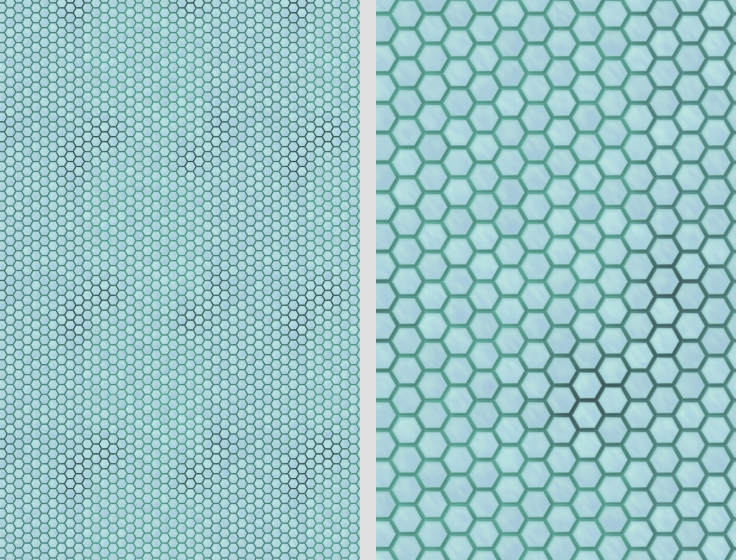
Left: the whole. Right: its middle third, enlarged.
This pattern is drawn by a WebGL 1 fragment shader. Its source:

```glsl
precision highp float;
uniform vec2 u_resolution;

#define ROWS 56.5
#define LATTICE_ORIGIN vec2(1.03, 0.3)
#define TILE_ORIGIN vec2(8.8, 15.0)
#define TILE_SIZE vec2(22.517, 16.0)
#define GROUT_HALF_WIDTH 0.07
#define SKY vec3(0.655, 0.80, 0.865)
#define MINT vec3(0.735, 0.89, 0.87)
#define AQUA vec3(0.64, 0.82, 0.83)
#define GROUT_GREEN vec3(0.35, 0.61, 0.56)
#define GROUT_GRAY vec3(0.32, 0.50, 0.50)
#define GROUT_DARK vec3(0.23, 0.32, 0.34)

float hash(vec2 p) {
  p = fract(p * vec2(0.1031, 0.1137));
  p += dot(p, p.yx + 33.33);
  return fract((p.x + p.y) * p.x * 7.31);
}

float noise(vec2 p) {
  vec2 i = floor(p);
  vec2 f = fract(p);
  f = f * f * (3.0 - 2.0 * f);
  return mix(mix(hash(i), hash(i + vec2(1.0, 0.0)), f.x),
             mix(hash(i + vec2(0.0, 1.0)), hash(i + 1.0), f.x), f.y);
}

// Offset from the nearest center of a flat-topped hexagon lattice.
vec2 hexOffset(vec2 p) {
  vec2 pitch = vec2(1.7320508, 1.0);
  vec2 a = mod(p + 0.5 * pitch, pitch) - 0.5 * pitch;
  vec2 b = mod(p, pitch) - 0.5 * pitch;
  return dot(a, a) < dot(b, b) ? a : b;
}

// Distance inward from the hexagon border.
float hexInset(vec2 offset) {
  vec2 a = abs(offset);
  return 0.5 - max(a.y, dot(a, vec2(0.8660254, 0.5)));
}

// Soft stain in wrapped tile coordinates.
float stain(vec2 tileUv, vec2 center, vec2 radius) {
  vec2 d = (fract(tileUv - center + 0.5) - 0.5) / radius;
  return exp(-dot(d, d));
}

void main() {
  // One unit is one hexagon height, measured from the top left.
  float unit = ROWS / u_resolution.y;
  vec2 p = vec2(gl_FragCoord.x, u_resolution.y - gl_FragCoord.y) * unit;
  vec2 offset = hexOffset(p - LATTICE_ORIGIN);
  vec2 tileUv = fract((p - TILE_ORIGIN) / TILE_SIZE);
  vec2 cellUv = fract((p - offset - TILE_ORIGIN) / TILE_SIZE + 0.001);
  float cellTone = hash(floor(cellUv * TILE_SIZE * 4.0 + 0.5) + 7.0);

  // Face: pale upper left, blue lower right, with brushed streaks.
  vec2 local = tileUv * TILE_SIZE;
  float streak = noise(vec2(dot(local, vec2(2.0, 2.2)),
                            dot(local, vec2(5.5, -4.5))) + 40.0);
  float slope = dot(offset, vec2(-0.75, -0.66));
  float light = 0.42 + 0.75 * slope + 0.65 * (streak - 0.5)
              + 0.25 * (cellTone - 0.5);
  vec3 face = mix(SKY, MINT, clamp(light, 0.0, 1.0));
  float inset = hexInset(offset);
  face = mix(AQUA, face, smoothstep(0.08, 0.2, inset));
  face *= 0.985 + 0.03 * cellTone;

  // Grout: alternating green and gray bands with dark stains.
  float grayBand = smoothstep(0.52, 0.56, tileUv.x)
                 * (1.0 - smoothstep(0.98, 1.0, tileUv.x));
  float wear = stain(tileUv, vec2(0.47, 0.07), vec2(0.09, 0.11))
             + stain(tileUv, vec2(0.07, 0.91), vec2(0.09, 0.12))
             + stain(tileUv, vec2(0.94, 0.08), vec2(0.07, 0.14))
             + 0.7 * stain(tileUv, vec2(0.59, 0.88), vec2(0.07, 0.13));
  wear *= 0.7 + 0.5 * noise(local * 0.9);
  vec3 grout = mix(GROUT_GREEN, GROUT_GRAY, 0.65 * grayBand);
  grout = mix(grout, GROUT_DARK, clamp(wear, 0.0, 0.85));
  grout *= 1.0 + 0.14 * slope + 0.1 * (noise(local * 2.3) - 0.5);

  // Smoothed joint with a soft shadow on its lower right side.
  float soft = max(0.035, 0.55 * unit);
  float width = GROUT_HALF_WIDTH - 0.02 * slope;
  float coverage = 1.0 - smoothstep(width - soft, width + soft, inset);
  vec3 color = mix(face, grout, coverage);
  gl_FragColor = vec4(color, 1.0);
}
```
